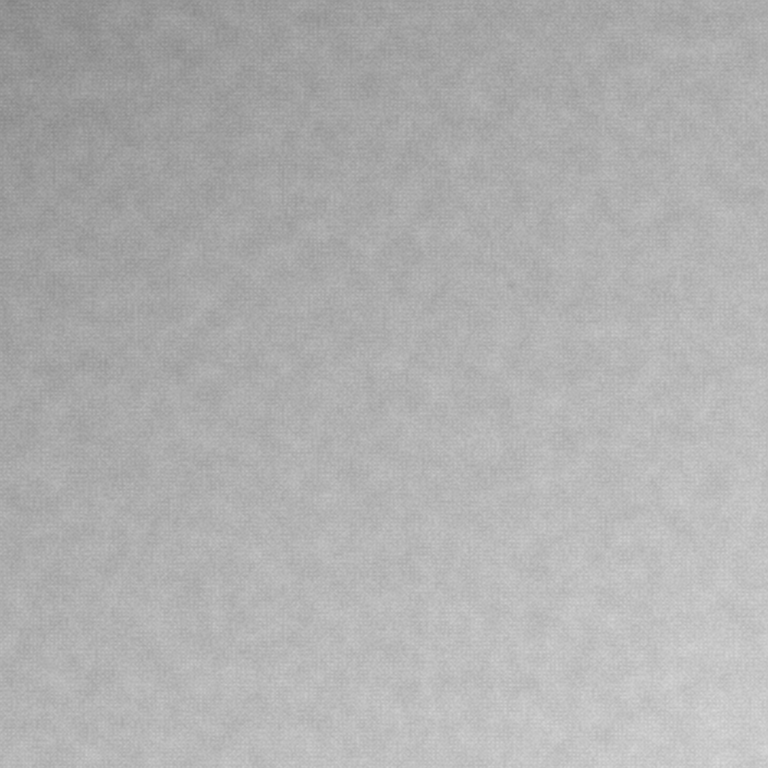
A WebGL 1 fragment shader for this texture:

```glsl
precision highp float;

uniform vec2 u_resolution;

vec2 gradientAt(vec2 cell) {
  vec3 p = fract(cell.xyx * vec3(0.1031, 0.1030, 0.0973));
  p += dot(p, p.yzx + 33.33);
  float angle = 6.2832 * fract((p.x + p.y) * p.z);
  return vec2(cos(angle), sin(angle));
}

// Gradient noise, roughly -0.7 to 0.7
float gradientNoise(vec2 p) {
  vec2 cell = floor(p);
  vec2 f = p - cell;
  vec2 blend = f * f * f * (f * (f * 6.0 - 15.0) + 10.0);
  vec2 e = vec2(1.0, 0.0);
  float a = dot(gradientAt(cell), f);
  float b = dot(gradientAt(cell + e.xy), f - e.xy);
  float c = dot(gradientAt(cell + e.yx), f - e.yx);
  float d = dot(gradientAt(cell + e.xx), f - e.xx);
  return mix(mix(a, b, blend.x), mix(c, d, blend.x), blend.y);
}

// Soft cloudy mottling of the cloth
float mottling(vec2 p) {
  float sum = 0.0;
  float amplitude = 0.5;
  for (int i = 0; i < 4; i++) {
    sum += amplitude * gradientNoise(p);
    p = mat2(0.8, 0.6, -0.6, 0.8) * p * 1.75 + 17.3;
    amplitude *= 0.85;
  }
  return sum;
}

// Fine crossed threads, slightly uneven
float weave(vec2 uv) {
  vec2 wobble = vec2(gradientNoise(uv * 60.0), gradientNoise(uv * 60.0 + 71.0));
  vec2 threads = sin(6.2832 * uv * vec2(181.0, 187.0) + 2.2 * wobble);
  float strength = 0.8 + 0.6 * gradientNoise(uv * 40.0 + 9.0);
  return strength * (0.3 * threads.x + 0.5 * threads.y + 0.7 * threads.x * threads.y);
}

// Faint curved crease
float crease(vec2 uv) {
  vec2 p = uv - vec2(0.673, 0.615);
  p.x += 0.45 * p.y + 4.0 * p.y * p.y;
  float along = smoothstep(0.045, 0.005, abs(p.y));
  return along * exp(-p.x * p.x / 0.00002) * (0.7 + gradientNoise(uv * 60.0));
}

void main() {
  vec2 uv = gl_FragCoord.xy / u_resolution;

  // Light falls off toward the upper left
  float shade = 0.587 + 0.09 * uv.x + 0.12 * (1.0 - uv.y);
  shade -= 0.03 * exp(-4.0 * length(uv - vec2(0.0, 1.0)));

  // Cloth surface
  shade += 0.055 * mottling(uv * 22.0);
  shade += 0.019 * weave(uv);
  shade += 0.05 * gradientNoise(uv * 235.0 + 5.0);
  shade -= 0.045 * crease(uv);

  gl_FragColor = vec4(vec3(shade), 1.0);
}
```
